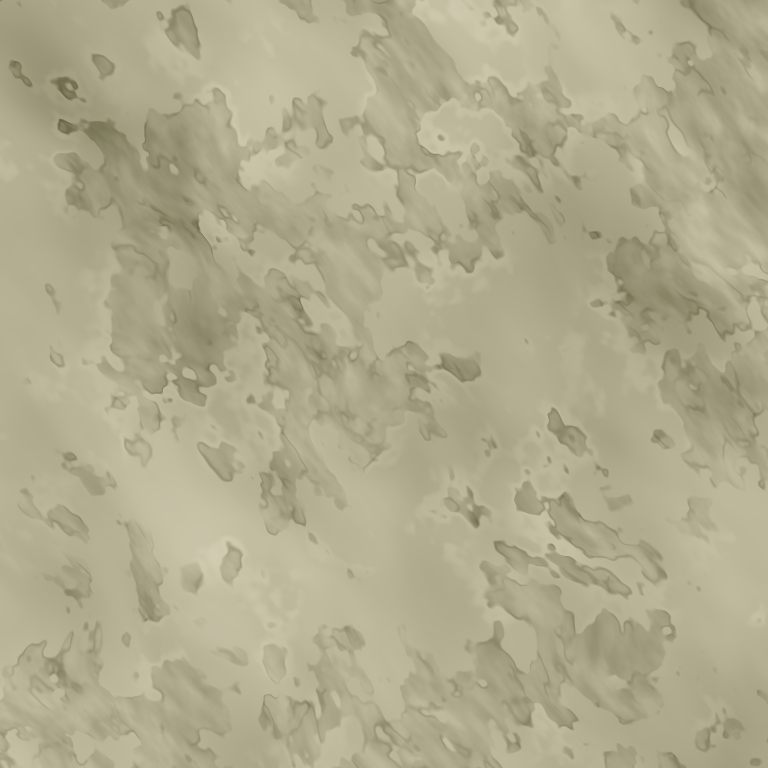
Write a Shadertoy shader that draws this texture.

```glsl
// Weathered olive-beige stone with ragged darker flakes and diagonal streaks.

float hash(vec2 cell) {
    vec3 q = fract(cell.xyx * 0.1031);
    q += dot(q, q.yzx + 33.33);
    return fract((q.x + q.y) * q.z);
}

float noise(vec2 p) {
    vec2 cell = floor(p), f = fract(p);
    f = f * f * f * (f * (f * 6.0 - 15.0) + 10.0);
    float low = mix(hash(cell), hash(cell + vec2(1, 0)), f.x);
    float high = mix(hash(cell + vec2(0, 1)), hash(cell + vec2(1, 1)), f.x);
    return mix(low, high, f.y);
}

// Three rotated octaves, normalised to 0..1
float fbm(vec2 p) {
    float sum = 0.0, weight = 0.5;
    for (int i = 0; i < 3; i++) {
        sum += weight * noise(p);
        p = mat2(0.8, 0.6, -0.6, 0.8) * p * 2.03 + 17.3;
        weight *= 0.6;
    }
    return sum / 0.98;
}

// Noise stretched along the grain: x runs across it, y along it
float streaks(vec2 grain, vec2 frequency, float seed) {
    vec2 p = grain * frequency + seed;
    return 0.6 * noise(p) + 0.28 * noise(p * 2.1 + 5.7) + 0.12 * noise(p * 4.3 + 9.1);
}

void mainImage(out vec4 fragColor, in vec2 fragCoord) {
    vec2 p = fragCoord / iResolution.y;
    vec2 bend = vec2(noise(p * 9.0 + 3.0), noise(p * 9.0 + 41.0)) - 0.5;
    vec2 grain = mat2(0.8, 0.6, 0.6, -0.8) * (p + 0.035 * bend);

    // Flakes: broad clusters broken into small ragged pieces
    float cluster = fbm(p * 4.0 + 12.0) - 0.5;
    float ragged = fbm(grain * vec2(30.0, 21.0) + 30.0) - 0.5;
    float field = 1.15 * cluster + 0.95 * ragged + 0.12 * (p.x - 0.5) - 0.03;
    float flake = smoothstep(-0.03, 0.045, field);

    // Broken dark rims
    float rim = flake * (1.0 - smoothstep(0.03, 0.12, field));
    rim *= smoothstep(0.42, 0.8, noise(grain * vec2(46.0, 30.0) + 8.0));

    // Cloudy polished ground
    float tone = 0.004 + 0.25 * (streaks(grain, vec2(5.0, 2.8), 2.0) - 0.5);
    tone += 0.04 * (streaks(grain, vec2(20.0, 8.0), 60.0) - 0.5);

    // Flake body, its fibres and short cracks
    float fibre = streaks(grain, vec2(64.0, 27.0), 21.0) - 0.5;
    float ridge = abs(streaks(grain, vec2(42.0, 19.0), 75.0) - 0.5);
    float crack = 1.0 - smoothstep(0.0, 0.09, ridge);
    crack *= smoothstep(0.45, 0.8, noise(grain * vec2(34.0, 22.0) + 50.0));
    tone -= flake * (0.038 - 0.13 * fibre + 0.075 * crack) + 0.085 * rim;

    // Soft dark smudges, and pale chips in the gaps between flakes
    float smudge = smoothstep(0.52, 0.85, streaks(grain, vec2(8.0, 4.5), 90.0));
    tone -= smudge * mix(0.015, 0.07, flake);
    float chip = smoothstep(-0.25, -0.06, field) * (1.0 - flake);
    tone += 0.04 * chip * smoothstep(0.45, 0.8, noise(p * 14.0 + 25.0));

    vec3 stone = vec3(0.69, 0.67, 0.56);
    fragColor = vec4(stone + tone * vec3(1.0, 0.98, 1.02), 1.0);
}
```
